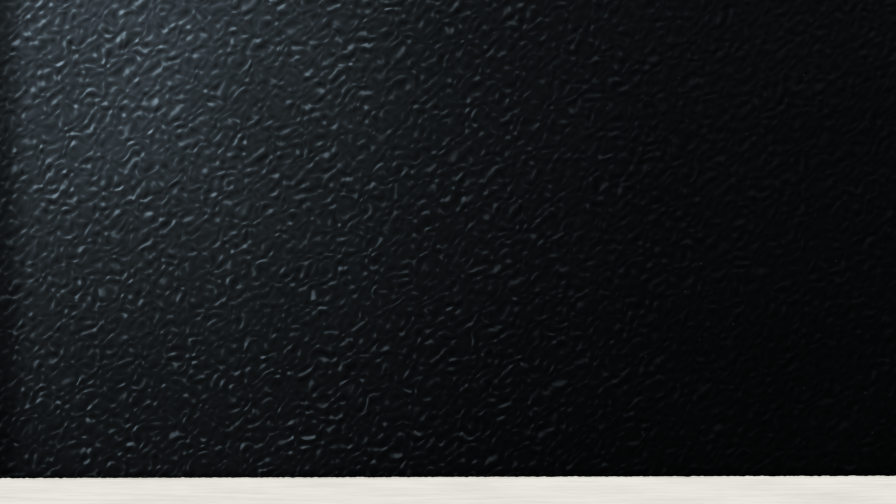
Give the GLSL for this texture, as a WebGL 2 fragment shader.

```glsl
#version 300 es
precision highp float;
// Dark pebbled leather lit softly from the upper left, above a pale strip of wood.
// The grain is the slope of warped gradient noise, stretched along a diagonal;
// its steep sides catch small glints that fade toward the right.

#define GRAIN_FREQ vec2(58.0, 84.0)   // pebbles per height: along, across
#define GRAIN_DIR vec2(0.80, 0.60)    // long axis of the pebbles
#define GRAIN_WARP 0.55
#define RELIEF 0.55
#define GLINT 0.23
#define SHEEN 0.185
#define AMBIENT 0.036
#define LEATHER_TINT vec3(0.87, 1.01, 1.10)
#define WOOD_LIGHT vec3(0.915, 0.910, 0.880)
#define WOOD_DARK vec3(0.74, 0.73, 0.68)
#define WOOD_TOP 0.054

uniform vec2 u_resolution;
out vec4 outColor;

uvec2 pcg2d(uvec2 v) {
    v = v * 1664525u + 1013904223u;
    v.x += v.y * 1664525u;
    v.y += v.x * 1664525u;
    v ^= v >> 16u;
    v.x += v.y * 1664525u;
    v.y += v.x * 1664525u;
    return v ^ (v >> 16u);
}

vec2 hash2(vec2 cell) {
    return vec2(pcg2d(uvec2(ivec2(cell))) >> 8u) / 16777216.0;
}

float corner(vec2 cell, vec2 offset) {
    return dot(hash2(cell) * 2.0 - 1.0, offset);
}

// Gradient noise, roughly -0.7 to 0.7
float noise(vec2 p) {
    vec2 i = floor(p), f = p - i;
    vec2 w = f * f * f * (f * (f * 6.0 - 15.0) + 10.0);
    vec2 e = vec2(1.0, 0.0);
    float low = mix(corner(i, f), corner(i + e.xy, f - e.xy), w.x);
    float high = mix(corner(i + e.yx, f - e.yx), corner(i + e.xx, f - e.xx), w.x);
    return mix(low, high, w.y);
}

float grainHeight(vec2 q) {
    return noise(q) + 0.35 * noise(q * 1.7 + 31.0);
}

// Slope of the pebbles toward the light
float grainSlope(vec2 p) {
    vec2 across = vec2(-GRAIN_DIR.y, GRAIN_DIR.x);
    vec2 q = vec2(dot(p, GRAIN_DIR), dot(p, across)) * GRAIN_FREQ;
    q += GRAIN_WARP * vec2(noise(q * 0.4 + 7.0), noise(q * 0.4 + 57.0)) * 2.0;
    vec2 stepAcross = vec2(0.06, 0.36);
    return grainHeight(q - stepAcross) - grainHeight(q + stepAcross);
}

// Sparse pale dust on the leather
float dust(vec2 p, float px) {
    vec2 g = p * 16.0, cell = floor(g);
    vec2 rnd = hash2(cell + 400.0);
    vec2 center = 0.2 + 0.6 * hash2(cell + 900.0);
    float d = length(g - cell - center) / 16.0;
    float radius = mix(0.0008, 0.0018, rnd.y);
    return step(rnd.x, 0.13) * (1.0 - smoothstep(radius - px, radius + px, d));
}

vec3 leather(vec2 p, vec2 uv, float px) {
    // Broad reflection, dimmer at the bottom, the right and the far left edge
    float side = (uv.x - 0.08) / 0.36;
    float rise = mix(0.22, 1.0, smoothstep(0.0, 1.05, uv.y));
    float sheen = SHEEN * exp(-side * side) * rise;
    float edge = mix(0.55, 1.0, smoothstep(0.0, 0.035, uv.x));
    float ambient = AMBIENT * mix(0.5, 1.2, uv.y) + 0.012 * (1.0 - uv.x);
    float base = (ambient + sheen) * edge;
    base *= 1.0 + 0.16 * noise(p * 5.0 + 3.0);

    // Relief and glints
    float slope = grainSlope(p);
    float reach = mix(0.09, 1.0, 1.0 - smoothstep(0.2, 0.88, uv.x));
    float patches = 1.0 + 0.5 * noise(p * 12.0 + 80.0);
    float glint = smoothstep(0.12, 0.95, slope) * GLINT * reach * patches * edge;
    float tone = base * (1.0 + RELIEF * clamp(slope, -0.9, 0.9)) + glint;
    tone += 0.09 * dust(p, px) * smoothstep(0.3, 0.7, uv.x);
    return tone * LEATHER_TINT;
}

vec3 wood(vec2 p, float depth) {
    // Long fibres, a few blotches and a worn upper edge
    float fibres = noise(vec2(p.x * 7.0, p.y * 190.0)) + 0.5 * noise(vec2(p.x * 32.0, p.y * 420.0));
    float blotch = noise(vec2(p.x * 5.0 + 20.0, p.y * 30.0));
    float worn = 1.0 - smoothstep(0.0, 0.006, depth);
    float shade = 0.10 + 0.26 * fibres + 0.22 * blotch + 0.45 * worn;
    return mix(WOOD_LIGHT, WOOD_DARK, clamp(shade, 0.0, 1.0));
}

void main() {
    vec2 uv = gl_FragCoord.xy / u_resolution;
    vec2 p = gl_FragCoord.xy / u_resolution.y;
    float px = 1.0 / u_resolution.y;

    // Slightly tilted, rough border between wood and leather
    float border = WOOD_TOP + 0.005 * (uv.x - 0.5);
    border += 0.0012 * noise(vec2(p.x * 40.0, 5.0)) + 0.0014 * noise(vec2(p.x * 130.0, 9.3));
    float depth = border - p.y;

    float contact = mix(0.45, 1.0, smoothstep(0.0, 0.02, -depth));
    vec3 color = leather(p, uv, px) * contact;
    color = mix(color, wood(p, depth), smoothstep(-0.8 * px, 0.8 * px, depth));
    outColor = vec4(color, 1.0);
}
```
